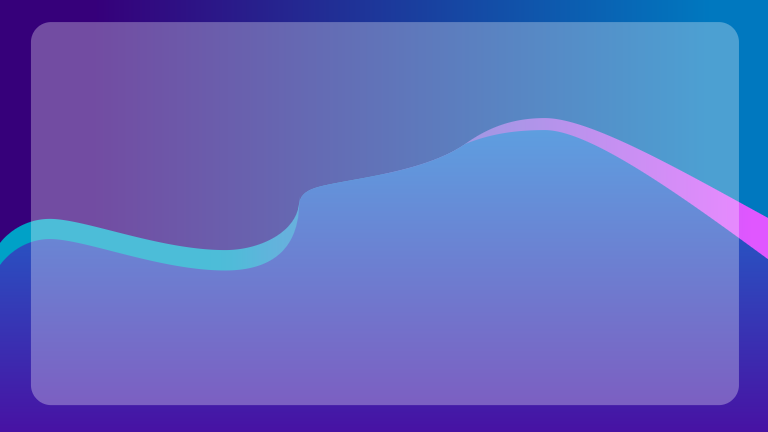
This background is drawn by a WebGL 2 fragment shader. Its source:

```glsl
#version 300 es
precision highp float;
// Frosted rounded panel over a blue wave with teal and pink ribbons on a violet-to-blue sky.

uniform vec2 u_resolution;
out vec4 fragColor;

vec2 bezier(float t, vec2 a, vec2 b, vec2 c, vec2 d) {
    float s = 1.0 - t;
    return s * s * s * a + 3.0 * s * s * t * b + 3.0 * s * t * t * c + t * t * t * d;
}

// Height at x of a cubic curve that always runs left to right.
float heightAt(float x, vec2 a, vec2 b, vec2 c, vec2 d) {
    float t = 0.5;
    float stride = 0.25;
    for (int i = 0; i < 18; i++) {
        t += bezier(t, a, b, c, d).x < x ? stride : -stride;
        stride *= 0.5;
    }
    return bezier(t, a, b, c, d).y;
}

// Upper edge of the ribbons and of the bare wave between them.
float outerEdge(float x) {
    if (x < 1.04) return heightAt(x, vec2(0, 3.94), vec2(0.25, 4.25), vec2(0.62, 4.44), vec2(1.04, 4.44));
    if (x < 4.69) return heightAt(x, vec2(1.04, 4.44), vec2(1.77, 4.44), vec2(3.33, 3.79), vec2(4.69, 3.79));
    if (x < 6.21) return heightAt(x, vec2(4.69, 3.79), vec2(5.38, 3.79), vec2(6.08, 4.125), vec2(6.21, 4.65));
    if (x < 6.71) return heightAt(x, vec2(6.21, 4.65), vec2(6.25, 4.875), vec2(6.27, 5.02), vec2(6.71, 5.125));
    if (x < 9.69) return heightAt(x, vec2(6.71, 5.125), vec2(7.4, 5.29), vec2(8.85, 5.42), vec2(9.69, 6));
    if (x < 11.35) return heightAt(x, vec2(9.69, 6), vec2(10.21, 6.375), vec2(10.73, 6.54), vec2(11.35, 6.54));
    return heightAt(x, vec2(11.35, 6.54), vec2(12.29, 6.54), vec2(14.17, 5.46), vec2(16, 4.46));
}

// Lower edge of the ribbons; it meets the outer edge in the middle.
float innerEdge(float x, float outer) {
    if (x < 1.04) return heightAt(x, vec2(0, 3.48), vec2(0.25, 3.81), vec2(0.62, 4.02), vec2(1.04, 4.02));
    if (x < 4.69) return heightAt(x, vec2(1.04, 4.02), vec2(1.77, 4.02), vec2(3.33, 3.365), vec2(4.69, 3.365));
    if (x < 6.23) return min(outer, heightAt(x, vec2(4.69, 3.365), vec2(5.73, 3.365), vec2(6.21, 3.875), vec2(6.23, 4.73)));
    if (x < 9.69) return outer;
    if (x < 11.35) return heightAt(x, vec2(9.69, 6), vec2(10.21, 6.21), vec2(10.73, 6.29), vec2(11.35, 6.29));
    return heightAt(x, vec2(11.35, 6.29), vec2(12.29, 6.29), vec2(14.17, 4.94), vec2(16, 3.6));
}

float roundedBox(vec2 p, vec2 halfSize, float radius) {
    vec2 q = abs(p) - halfSize + radius;
    return length(max(q, 0.0)) + min(max(q.x, q.y), 0.0) - radius;
}

// Smooth coverage of the region where d is negative.
float coverage(float d) {
    float width = max(length(vec2(dFdx(d), dFdy(d))), 1e-5);
    return clamp(0.5 - d / width, 0.0, 1.0);
}

void main() {
    // The canvas spans 16 by 9 units.
    vec2 p = gl_FragCoord.xy / u_resolution * vec2(16, 9);
    float outer = outerEdge(p.x);
    float inner = innerEdge(p.x, outer);

    // Sky, left to right
    vec3 color = mix(vec3(0.21, 0.0, 0.48), vec3(0.0, 0.47, 0.75), clamp((p.x - 2.0) / 12.8, 0.0, 1.0));

    // Ribbons
    vec3 teal = mix(vec3(0.0, 0.63, 0.78), vec3(0.15, 0.56, 0.81), smoothstep(4.4, 6.25, p.x));
    vec3 pink = mix(vec3(0.46, 0.42, 0.84), vec3(0.88, 0.34, 1.0), clamp((p.x - 9.69) / 6.0, 0.0, 1.0));
    vec3 ribbon = p.x < 8.0 ? teal : pink;
    color = mix(color, ribbon, coverage(p.y - outer));

    // Wave body, bottom to top
    vec3 wave = mix(vec3(0.28, 0.07, 0.64), vec3(0.09, 0.47, 0.83), clamp(p.y / 6.5, 0.0, 1.0));
    color = mix(color, wave, coverage(p.y - inner));

    // Frosted panel
    float panel = roundedBox(p - vec2(8.02, 4.55), vec2(7.375, 3.99), 0.42);
    color = mix(color, vec3(1), 0.3 * coverage(panel));

    fragColor = vec4(color, 1.0);
}
```
